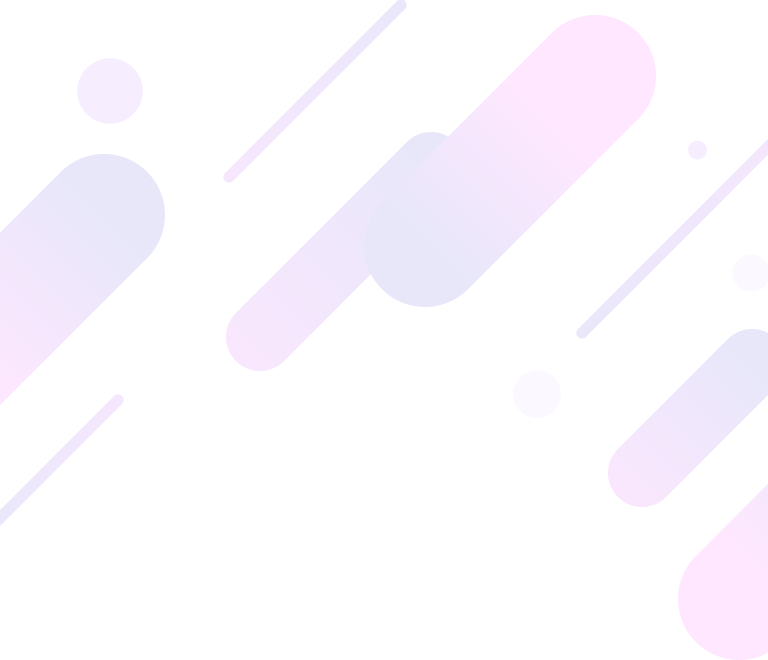
This background is drawn by a WebGL 2 fragment shader. Its source:

```glsl
#version 300 es
precision highp float;
// Pale diagonal capsules and soft dots in lavender and pink on white.

uniform vec2 u_resolution;
out vec4 fragColor;

#define PAPER vec3(1.0)
#define LAVENDER vec3(0.910, 0.905, 0.980)
#define PINK vec3(1.0, 0.905, 1.0)
#define DOT_TINT vec3(0.965, 0.935, 1.0)
#define WIDE 9.24
#define MEDIUM 5.15
#define THIN 0.85
#define BAR_COUNT 8
#define DOT_COUNT 4

// Lengths are percent of the canvas height.
// Bars, back to front: lower end x, y, diagonal run, radius
const vec4 BARS[BAR_COUNT] = vec4[](
    vec4(-10.00, 41.67, 25.76, WIDE),
    vec4(34.70, 73.18, 26.06, THIN),
    vec4(39.39, 48.94, 25.91, MEDIUM),
    vec4(64.39, 62.73, 25.76, WIDE),
    vec4(88.18, 49.55, 33.00, THIN),
    vec4(97.27, 28.33, 16.67, MEDIUM),
    vec4(111.97, 9.24, 25.76, WIDE),
    vec4(-8.18, 13.33, 26.06, THIN));

// Tone at the lower and upper end: 0 is lavender, 1 is pink
const vec2 TONES[BAR_COUNT] = vec2[](
    vec2(1.1, 0.0), vec2(0.6, 0.1), vec2(0.65, 0.0), vec2(0.0, 1.3),
    vec2(0.1, 0.6), vec2(0.65, 0.0), vec2(1.15, -0.2), vec2(-0.1, 0.55));

// Dots: centre x, y, radius, opacity
const vec4 DOTS[DOT_COUNT] = vec4[](
    vec4(16.67, 86.21, 4.97, 1.0),
    vec4(105.68, 77.27, 1.42, 1.0),
    vec4(113.80, 58.64, 2.80, 0.45),
    vec4(81.36, 40.30, 3.62, 0.45));

// Antialiased fill of a signed distance
float coverage(float dist, float pixel) {
    return clamp(0.5 - dist / pixel, 0.0, 1.0);
}

// Position along a 45 degree bar: 0 at the lower end, 1 at the upper
float alongBar(vec2 p, vec4 bar) {
    return dot(p - bar.xy, vec2(0.5)) / bar.z;
}

float barDistance(vec2 p, vec4 bar) {
    float along = clamp(alongBar(p, bar), 0.0, 1.0);
    return length(p - bar.xy - along * bar.z) - bar.w;
}

void main() {
    float pixel = 100.0 / u_resolution.y;
    vec2 p = gl_FragCoord.xy * pixel;
    vec3 color = PAPER;

    // Dots
    for (int i = 0; i < DOT_COUNT; i++) {
        vec4 spot = DOTS[i];
        float fill = coverage(length(p - spot.xy) - spot.z, pixel);
        color = mix(color, DOT_TINT, fill * spot.w);
    }

    // Bars, each with a gradient along its length
    for (int i = 0; i < BAR_COUNT; i++) {
        float tone = mix(TONES[i].x, TONES[i].y, alongBar(p, BARS[i]));
        vec3 tint = mix(LAVENDER, PINK, clamp(tone, 0.0, 1.0));
        color = mix(color, tint, coverage(barDistance(p, BARS[i]), pixel));
    }

    fragColor = vec4(color, 1.0);
}
```
